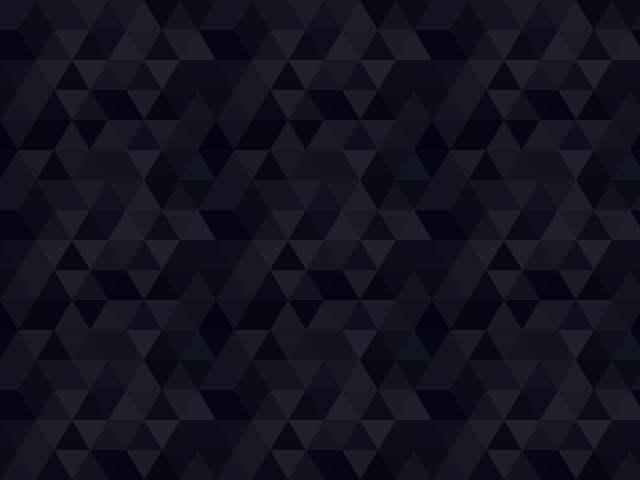
Write a Shadertoy shader that draws this background.

```glsl
// Dark mosaic of flat-shaded triangles whose random tones repeat in a 6 by 6 tile.

const float ROWS = 16.0;           // triangle rows over the canvas height
const float BASE_IN_ROWS = 1.2;    // triangle base relative to row height
const vec2 TILE = vec2(12.0, 6.0); // triangles per row and rows in one tile
const int SAMPLES = 4;             // antialiasing samples per axis

const vec3 NAVY  = vec3(0.008, 0.012, 0.082);
const vec3 INK   = vec3(0.010, 0.022, 0.050);
const vec3 SLATE = vec3(0.125, 0.137, 0.180);

// Integer hash of a cell and a seed, from 0 to 1
float hash(vec2 cell, uint seed) {
    uint n = uint(cell.x) * 1597334677u ^ uint(cell.y) * 3812015801u ^ seed * 2654435769u;
    n = (n ^ (n >> 16)) * 2246822519u;
    n = (n ^ (n >> 13)) * 3266489917u;
    return float((n ^ (n >> 16)) >> 8) / 16777216.0;
}

// Index of the triangle along its row, and the row, wrapped to the tile
vec2 triangleId(vec2 p, vec2 tile) {
    float along = floor(p.x - 0.5 * p.y) + floor(p.x + 0.5 * p.y);
    return mod(vec2(along, floor(p.y)), tile);
}

// Flat tone of one triangle: a dark tint lifted towards slate
vec3 triangleColor(vec2 id) {
    vec3 dark = mix(INK, NAVY, hash(id, 1u));
    return mix(dark, SLATE, pow(hash(id, 2u), 1.15));
}

void mainImage(out vec4 fragColor, in vec2 fragCoord) {
    vec2 scale = vec2(ROWS / BASE_IN_ROWS, ROWS) / iResolution.y;
    vec3 color = vec3(0.0);

    // Average a grid of samples to smooth the edges
    for (int j = 0; j < SAMPLES; j++) {
        for (int i = 0; i < SAMPLES; i++) {
            vec2 offset = (vec2(i, j) + 0.5) / float(SAMPLES) - 0.5;
            color += triangleColor(triangleId((fragCoord + offset) * scale, TILE));
        }
    }
    fragColor = vec4(color / float(SAMPLES * SAMPLES), 1.0);
}
```
